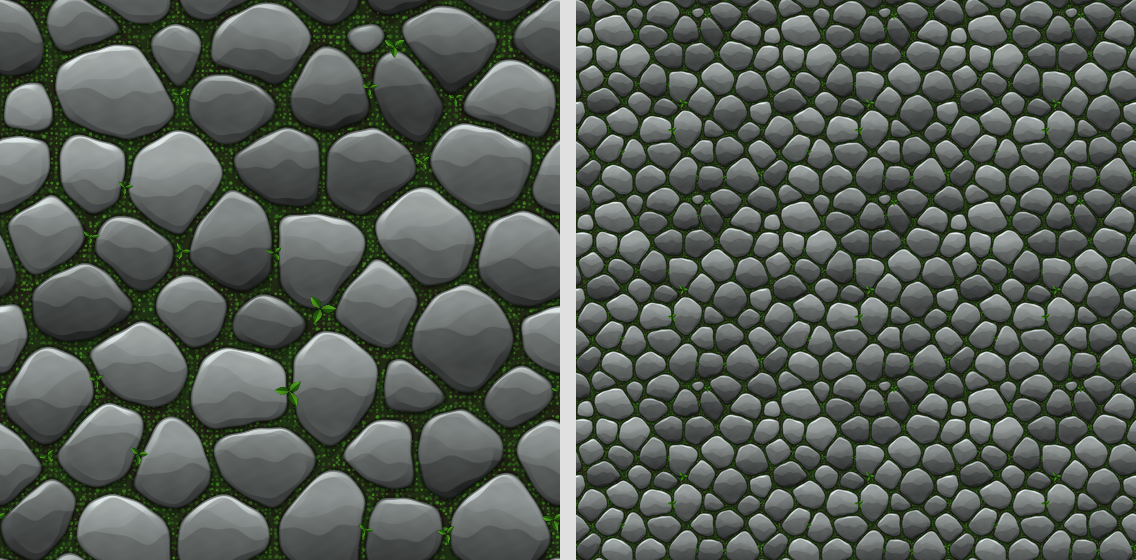
Left: one tile. Right: repeated 3 by 3.
Reproduce this texture procedurally as a Shadertoy shader.

```glsl
const float TAU = 6.28318;
const vec2 GRID = vec2(6, 8);

vec3 hash3(vec2 p) {
    vec3 q = fract(p.xyx * vec3(.1031, .1030, .0973));
    q += dot(q, q.yxz + 33.33);
    return fract((q.xxy + q.yzz) * q.zyx);
}

vec3 seedOf(vec2 id, float salt) { return hash3(mod(id, GRID) + salt); }

// Cell index near x, with every other row shifted by half a cell
vec2 cellNear(vec2 x, int i, int j) {
    float row = floor(x.y * GRID.y) + float(j);
    return vec2(floor(x.x * GRID.x - .5 * mod(row, 2.)) + float(i), row);
}

// Stone centre in xy, size weight in z
vec3 stoneSite(vec2 id) {
    vec3 h = seedOf(id, 3.);
    vec2 c = id + .5 + vec2(.5 * mod(id.y, 2.), 0) + (h.xy - .5) * .6;
    return vec3(c / GRID, -.008 * h.z * h.z * h.z);
}

float power(vec2 x, vec3 site) {
    vec2 v = x - site.xy;
    return dot(v, v) - site.z;
}

// Three pointed leaves, colour and coverage
vec4 sprout(vec2 v, float size, float turn) {
    vec4 result = vec4(0);
    for (int i = 0; i < 3; i++) {
        float a = .4 + 2.2 * float(i) + turn;
        vec2 dir = vec2(cos(a), sin(a));
        float along = clamp(dot(v, dir) / size, 0., 1.);
        float side = dir.x * v.y - dir.y * v.x;
        float width = .3 * size * sin(.5 * TAU * pow(along, .8)) - .0015;
        float cover = smoothstep(.0012, -.0012, abs(side) - width);
        vec3 green = mix(vec3(.14, .37, .05), vec3(.31, .62, .11), smoothstep(-.001, .001, side));
        result = mix(result, vec4(green * (.7 + .4 * along), 1), cover);
    }
    return result;
}

// Dark soil sprinkled with round moss dots
vec3 moss(vec2 x) {
    float mottle = sin(TAU * (7. * x.x + 3. * x.y)) * sin(TAU * (5. * x.y - 4. * x.x));
    vec3 col = mix(vec3(.12, .12, .07), vec3(.11, .18, .07), .5 + .5 * mottle);
    for (int k = 0; k < 2; k++) {
        float n = 84. + 31. * float(k);
        vec2 p = x * n;
        vec3 h = hash3(mod(floor(p), n) + 150. * float(k + 1));
        float r = length(fract(p) - .35 - .3 * h.xy);
        float dot1 = smoothstep(.12, -.12, r - .12 - .18 * h.z) * step(.3, h.z);
        col = mix(col, mix(vec3(.14, .27, .08), vec3(.25, .5, .12), h.x * h.x), dot1);
    }
    return col;
}

void mainImage(out vec4 fragColor, in vec2 fragCoord) {
    vec2 x = fragCoord / iResolution.xy;
    vec3 ground = moss(x);
    x += .004 * sin(TAU * (x.yx * vec2(5, 4) + .2 * sin(TAU * x * 3.) + .1));
    x += .001 * sin(TAU * x.yx * vec2(17, 19));

    // Find the owning stone and gather sprouts from the joints
    vec2 home = vec2(0);
    float best = 9.;
    vec4 leaves = vec4(0);
    for (int j = -2; j <= 2; j++)
    for (int i = -2; i <= 2; i++) {
        vec2 id = cellNear(x, i, j);
        vec3 a = stoneSite(id);
        float d = power(x, a);
        if (d < best) { best = d; home = id; }
        vec3 h = seedOf(id, 40.);
        if (h.x > .72) {
            vec3 b = stoneSite(id + vec2(1, 0));
            vec2 to = b.xy - a.xy;
            vec2 root = a.xy + to * (.5 + .5 * (a.z - b.z) / dot(to, to));
            vec4 s = sprout(x - root, .017 + .026 * pow(h.y, 4.), h.z - .5);
            leaves = mix(leaves, s, s.a);
        }
    }

    // Soft distance to the joints rounds the corners; normal points outward
    vec3 site = stoneSite(home);
    float sum = 0.;
    vec2 normal = vec2(0);
    for (int j = -2; j <= 2; j++)
    for (int i = -2; i <= 2; i++) {
        vec2 id = cellNear(x, i, j);
        if (id == home) continue;
        vec3 other = stoneSite(id);
        vec2 to = other.xy - site.xy;
        float len = length(to);
        float w = exp(-(power(x, other) - best) / (2. * len) / .012);
        sum += w;
        normal += w * to / len;
    }
    float edge = -.012 * log(sum) - .0055;
    normal /= sum;

    // Stone face: vertical gradient and wavy painted bands
    vec2 q = x - site.xy;
    vec3 h = seedOf(home, 70.);
    float tone = .42 + .12 * clamp(q.y / .055, -1., 1.) + (h.x - .5) * .16;
    float wave = q.y + .012 * (h.y - .3) + .008 * sin(q.x * 45. + h.z * TAU) + .004 * sin(q.x * 95. + h.y * 9.);
    tone -= .07 * smoothstep(.0015, -.0015, wave) * exp(min(wave, 0.) * 22.);
    float sheen = q.y - .028 + q.x * (h.z - .5) + .006 * sin(q.x * 60. + h.x * 9.);
    tone += .035 * smoothstep(-.0015, .0015, sheen);
    tone += .008 * sin(q.x * 130. + h.x * 20. + 2. * sin(q.y * 90.)) * sin(q.y * 150. + h.y * 9.);

    // Bevelled rim, bright upper glint and dark outline
    float lit = dot(normal, vec2(-.2, .98));
    float rim = .010 + .004 * sin(q.x * 55. + q.y * 40. + h.y * TAU);
    tone += (lit > 0. ? .05 : .09) * lit * smoothstep(rim + .001, rim - .001, edge);
    float glint = .0045 + .003 * sin(q.x * 70. + h.z * TAU);
    tone += .21 * smoothstep(.45, .9, lit) * smoothstep(.002, .0035, edge)
          * smoothstep(.0015, -.0015, edge - .0035 - max(glint, 0.));
    tone *= mix(.62, 1., smoothstep(0., .004, edge));
    vec3 stone = tone * vec3(.98, 1.025, 1.015);

    // Contact shadow falls on the ground, deepest under each stone
    ground *= mix(.55, 1.1, smoothstep(0., .006, -edge)) * (lit < 0. ? 1. + .25 * lit : 1.);
    vec3 col = mix(ground, stone, smoothstep(-.0012, .0012, edge));
    col = mix(col, leaves.rgb, leaves.a);
    fragColor = vec4(col, 1);
}
```
